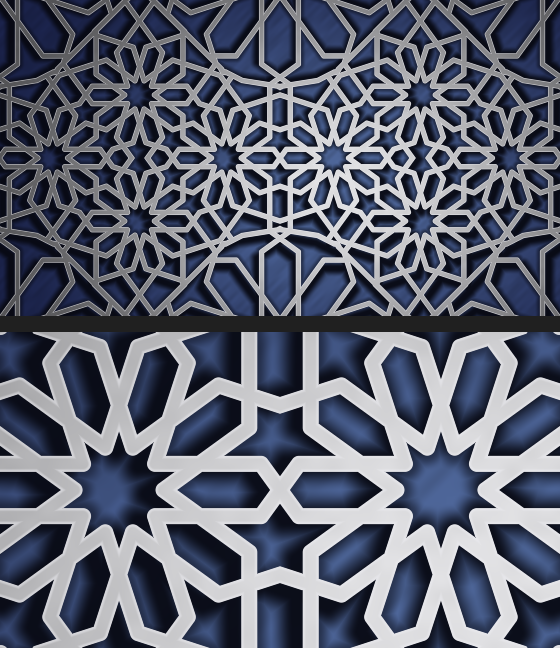
Top: the whole. Bottom: its middle third, enlarged.
Give the GLSL for this pattern, as a WebGL 2 fragment shader.

```glsl
#version 300 es
precision highp float;
// Pierced metal lattice of ten-fold star rosettes casting shadows on a blue panel.
uniform vec2 u_resolution;
out vec4 fragColor;

const float PI = 3.14159265;

float hash(vec2 p) {
  return fract(sin(dot(p, vec2(127.1, 311.7))) * 43758.5);
}

float noise(vec2 p) {
  vec2 i = floor(p), f = fract(p);
  f = f * f * (3.0 - 2.0 * f);
  return mix(mix(hash(i), hash(i + vec2(1, 0)), f.x),
             mix(hash(i + vec2(0, 1)), hash(i + vec2(1, 1)), f.x), f.y);
}

float segment(vec2 p, vec2 a, vec2 b) {
  vec2 pa = p - a, ba = b - a;
  return length(pa - ba * clamp(dot(pa, ba) / dot(ba, ba), 0.0, 1.0));
}

// Fold the plane around a star into half of one petal.
vec2 foldStar(vec2 v, float turn) {
  float a = atan(v.y, v.x) + turn;
  a = abs(mod(a + PI / 10.0, PI / 5.0) - PI / 10.0);
  return length(v) * vec2(cos(a), sin(a));
}

// Distance to the strands of a rosette whose petals end at radius 1.
float rosette(vec2 v) {
  float d = segment(v, vec2(0.2765, 0.0), vec2(0.5, 0.1625));
  d = min(d, segment(v, vec2(0.5, 0.1625), vec2(0.882, 0.1625)));
  d = min(d, segment(v, vec2(0.882, 0.1625), vec2(1.0, 0.0)));
  d = min(d, segment(v, vec2(1.0, 0.0), vec2(1.309, 0.425)));
  return min(d, segment(v, vec2(1.309, 0.425), vec2(2.618, 0.0)));
}

// Signed distance to the lattice bands, negative inside.
float lattice(vec2 p) {
  // Mirrored repeat: two periods across, symmetric about the middle row.
  vec2 q = vec2(abs(mod(p.x + 2.618, 5.236) - 2.618), abs(p.y));
  vec2 middleStar = foldStar(q - vec2(1.0, 0.0), 0.0);
  vec2 upperStar = foldStar(q - vec2(2.618, 1.1756), 0.0);
  vec2 nearStar = middleStar.x < upperStar.x ? middleStar : upperStar;

  // Large rosettes beyond the upper and lower edges.
  float size = 2.11;
  vec2 largeStar = foldStar(q - vec2(0.0, 3.61), PI / 10.0);
  float border = (largeStar.x - size + 0.41) - (nearStar.x - 1.0);
  float d = border < 0.0 ? rosette(largeStar / size) * size : rosette(nearStar);
  return min(d, abs(border) * 0.5) - 0.05;
}

void main() {
  float scale = 5.89;
  vec2 p = (gl_FragCoord.xy - 0.5 * u_resolution) / u_resolution.y * scale;
  float pixel = scale / u_resolution.y;

  // Pool of light right of the centre, shadows falling away from it.
  vec2 fromLight = p - vec2(1.1, -0.5);
  float reach = length(fromLight * vec2(0.85, 1.1));
  float falloff = smoothstep(0.2, 6.0, reach);
  vec2 away = fromLight / (length(fromLight) + 0.4);

  float d = lattice(p);
  float shadowDist = lattice(p - away * 0.13 - vec2(0.0, -0.05));

  // Blue panel with faint brushed streaks.
  vec3 panel = mix(vec3(0.29, 0.38, 0.57), vec3(0.10, 0.13, 0.28), falloff);
  panel *= 0.92 + 0.16 * noise(vec2(p.x + p.y, (p.x - p.y) * 5.0) * 2.0);
  float shade = 1.0 - smoothstep(-0.03, 0.12, shadowDist);
  shade = max(shade, 0.55 * (1.0 - smoothstep(0.0, 0.10, d)));
  panel = mix(panel, vec3(0.025, 0.03, 0.065), shade * 0.93);

  // Grey metal with a bright bevelled rim.
  vec3 metal = mix(vec3(0.87, 0.87, 0.88), vec3(0.33, 0.33, 0.34), falloff);
  metal *= 0.98 + 0.04 * noise(p * 9.0);
  float rim = smoothstep(-0.024, -0.006, d);
  metal = mix(metal, vec3(0.93, 0.93, 0.95), rim * 0.5);

  float cover = 1.0 - smoothstep(-0.6 * pixel, 0.6 * pixel, d);
  fragColor = vec4(mix(panel, metal, cover), 1.0);
}
```
